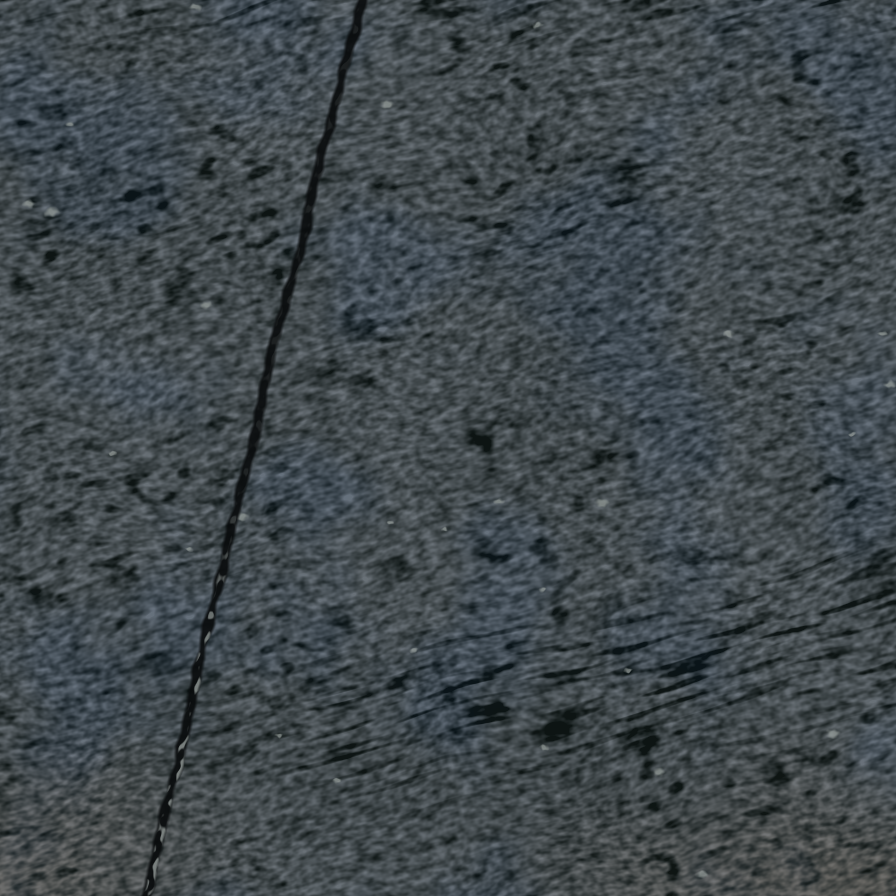
Give the GLSL for this texture, as a Shadertoy shader.

```glsl
// Dark blue-grey slate with slanted grain, pits, pale specks and one long crack.

const vec3 DARK_SLATE = vec3(0.10, 0.13, 0.13);
const vec3 PALE_SLATE = vec3(0.35, 0.38, 0.40);
const vec3 CRACK_BLACK = vec3(0.035, 0.045, 0.05);
const vec3 MINERAL_WHITE = vec3(0.58, 0.61, 0.60);
const vec3 BLUE_TINT = vec3(-0.012, 0.0, 0.022);
const vec3 WARM_TINT = vec3(0.055, 0.02, -0.015);
const float GRAIN_ANGLE = 0.26;

float hash(vec2 p) {
    vec3 q = fract(p.xyx * vec3(0.1031, 0.1030, 0.0973));
    q += dot(q, q.yzx + 33.33);
    return fract((q.x + q.y) * q.z);
}

vec2 gradientAt(vec2 cell) {
    float angle = 6.28318 * hash(cell + 71.0);
    return vec2(cos(angle), sin(angle));
}

// Gradient noise, roughly -0.7 to 0.7
float noise(vec2 p) {
    vec2 i = floor(p), f = fract(p);
    vec2 u = f * f * f * (f * (f * 6.0 - 15.0) + 10.0);
    vec2 e = vec2(0.0, 1.0);
    float a = dot(gradientAt(i), f);
    float b = dot(gradientAt(i + e.yx), f - e.yx);
    float c = dot(gradientAt(i + e.xy), f - e.xy);
    float d = dot(gradientAt(i + e.yy), f - e.yy);
    return mix(mix(a, b, u.x), mix(c, d, u.x), u.y);
}

float fbm(vec2 p) {
    float sum = 0.0, gain = 1.0;
    for (int i = 0; i < 3; i++) {
        sum += gain * noise(p);
        p = p * 2.03 + 17.3;
        gain *= 0.5;
    }
    return sum;
}

vec2 rotate(vec2 p, float angle) {
    float c = cos(angle), s = sin(angle);
    return vec2(c * p.x + s * p.y, c * p.y - s * p.x);
}

// Soft elongated spots, one at most in each grid cell
float spots(vec2 p, float cells, float share, float radius, float seed) {
    vec2 base = floor(p * cells);
    float cover = 0.0;
    for (int y = -1; y <= 1; y++)
    for (int x = -1; x <= 1; x++) {
        vec2 cell = base + vec2(x, y);
        vec2 key = cell + seed;
        vec2 center = (cell + vec2(hash(key + 5.1), hash(key + 9.7))) / cells;
        float size = radius * mix(0.5, 1.2, hash(key + 3.3));
        float dist = length((p - center) * vec2(0.75, 1.2));
        float present = step(hash(key), share);
        cover = max(cover, present * (1.0 - smoothstep(0.3 * size, size, dist)));
    }
    return cover;
}

// Horizontal position of the crack at height y
float crackPath(float y) {
    return 0.163 + 0.232 * y + 0.010 * y * y * y * y
         + 0.006 * noise(vec2(y * 9.0, 4.0)) + 0.003 * noise(vec2(y * 45.0, 8.0));
}

float slateTone(vec2 p) {
    vec2 bent = p + 0.012 * vec2(noise(p * 7.0), noise(p * 7.0 + 40.0));
    vec2 g = rotate(bent, GRAIN_ANGLE);
    float fine = noise(g * vec2(85.0, 165.0) + 30.0);
    float medium = noise(g * vec2(48.0, 95.0) + 60.0);
    float dust = noise(g * vec2(170.0, 260.0) + 90.0);
    float broad = fbm(p * 4.0 + 12.0);
    float tone = 0.70 + 0.72 * fine + 0.50 * medium + 0.28 * dust + 0.13 * broad;

    // Dark hollows gather in uneven patches
    float hollow = noise(g * vec2(36.0, 66.0) + 120.0);
    float patches = smoothstep(-0.3, 0.5, fbm(p * 6.0 + 55.0));
    tone -= 0.75 * patches * smoothstep(0.12, 0.45, hollow);

    // Long streaks along the lower right band and the top edge
    float streak = noise(g * vec2(13.0, 110.0) + 150.0);
    float band = exp(-pow((p.y - 0.10 - 0.21 * p.x) / 0.075, 2.0)) * smoothstep(0.2, 0.45, p.x);
    float topEdge = 0.6 * smoothstep(0.93, 1.0, p.y);
    tone -= 0.8 * (0.15 + band + topEdge) * smoothstep(0.08, 0.4, streak);

    vec2 ragged = p + 0.008 * vec2(fine, medium);
    return tone - 0.5 * spots(ragged, 10.0, 0.28, 0.020, 20.0);
}

void mainImage(out vec4 fragColor, in vec2 fragCoord) {
    vec2 p = fragCoord / iResolution.xy;

    // Slate body and tints
    float tone = clamp(slateTone(p), -0.2, 1.25);
    vec3 color = mix(DARK_SLATE, PALE_SLATE, tone);
    color += BLUE_TINT * smoothstep(-0.1, 0.5, fbm(p * 5.0 + 80.0));
    float cornerWarmth = smoothstep(0.20, 0.0, p.y + 0.08 * noise(p * 5.0))
                       * smoothstep(0.05, 0.5, abs(p.x - 0.42));
    color += WARM_TINT * cornerWarmth * clamp(tone, 0.2, 1.0);

    // Scattered pale specks
    vec2 chipped = p + 0.003 * vec2(noise(p * 150.0), noise(p * 150.0 + 31.0));
    color = mix(color, MINERAL_WHITE, 0.75 * spots(chipped, 13.0, 0.17, 0.0065, 200.0));

    // Crack with mineral crumbs towards its lower end
    float offset = p.x - crackPath(p.y);
    float halfWidth = 0.0052 + 0.004 * noise(vec2(p.y * 38.0, 2.0));
    float crack = 1.0 - smoothstep(halfWidth - 0.0025, halfWidth + 0.0025, abs(offset));
    color = mix(color, CRACK_BLACK, 0.93 * crack);
    float crumbs = smoothstep(0.08, 0.35, noise(vec2(offset * 130.0, p.y * 75.0) + 13.0));
    crumbs *= 1.0 - smoothstep(0.002, 0.006, abs(offset - 0.001));
    color = mix(color, MINERAL_WHITE, crumbs * mix(0.8, 0.12, smoothstep(0.25, 0.50, p.y)));

    fragColor = vec4(clamp(color, 0.0, 1.0), 1.0);
}
```
